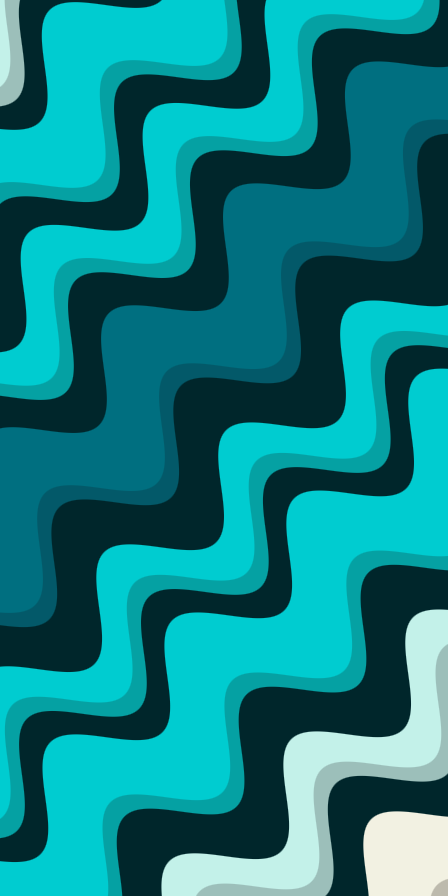
Write a Shadertoy shader that draws this background.

```glsl
// Diagonal ribbons with staircase edges on a dark ground.
// A sine displaces a 45-degree coordinate, so every edge is a level of one field;
// each ribbon fills an interval of that field and is followed by a shaded rim.

#define TAU 6.2831853
#define WAVE_PERIOD 0.5443
#define WAVE_PHASE 0.0885
#define WAVE_HEIGHT 0.1140
#define RIM_WIDTH 0.0635

const vec3 GROUND = vec3(0.00, 0.15, 0.17);

// Fill and rim colours: mint, cyan, teal, cream
const vec3 FILL[4] = vec3[4](
    vec3(0.765, 0.945, 0.915), vec3(0.00, 0.80, 0.815),
    vec3(0.00, 0.435, 0.50), vec3(0.95, 0.945, 0.885));
const vec3 RIM[4] = vec3[4](
    vec3(0.61, 0.75, 0.73), vec3(0.02, 0.63, 0.64),
    vec3(0.01, 0.35, 0.41), vec3(0.74, 0.73, 0.68));

// Start and end of each ribbon along the field, and its colour index
const int RIBBONS = 8;
const vec2 SPAN[RIBBONS] = vec2[RIBBONS](
    vec2(-0.30, 0.081), vec2(0.247, 0.506), vec2(0.697, 0.845),
    vec2(1.056, 1.315), vec2(1.579, 1.715), vec2(1.883, 2.151),
    vec2(2.414, 2.549), vec2(2.771, 3.065));
const int TONE[RIBBONS] = int[RIBBONS](0, 1, 1, 2, 1, 1, 0, 3);

// Distance across the ribbons; p has its origin at the top left
float waveField(vec2 p) {
    float along = p.x - p.y - WAVE_PHASE;
    return p.x + p.y + WAVE_HEIGHT * cos(TAU * along / WAVE_PERIOD);
}

// Antialiased step across one edge
float pastEdge(float field, float edge, float blur) {
    return clamp((field - edge) / blur + 0.5, 0.0, 1.0);
}

void mainImage(out vec4 fragColor, in vec2 fragCoord) {
    vec2 p = vec2(fragCoord.x, iResolution.y - fragCoord.y) / iResolution.x;
    float field = waveField(p);
    float blur = max(fwidth(field), 1e-5);

    // Paint fill, rim and ground in order along the field
    vec3 color = GROUND;
    for (int i = 0; i < RIBBONS; i++) {
        vec2 span = SPAN[i];
        color = mix(color, FILL[TONE[i]], pastEdge(field, span.x, blur));
        color = mix(color, RIM[TONE[i]], pastEdge(field, span.y, blur));
        color = mix(color, GROUND, pastEdge(field, span.y + RIM_WIDTH, blur));
    }
    fragColor = vec4(color, 1.0);
}
```
